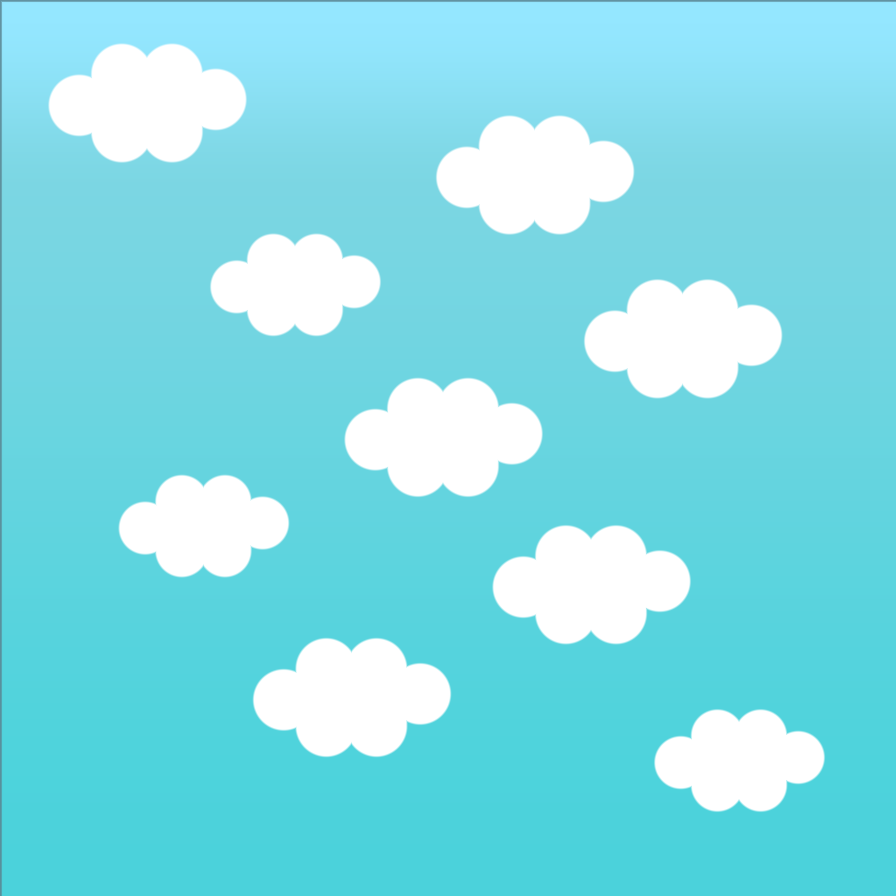
Write a WebGL 2 fragment shader that draws this pattern.

```glsl
#version 300 es
precision highp float;

uniform vec2 u_resolution;
out vec4 fragColor;

float circle(vec2 p, vec2 center) {
    return length(p - center) - 0.034;
}

float box(vec2 p, vec2 halfSize) {
    vec2 d = abs(p) - halfSize;
    return length(max(d, 0.0)) + min(max(d.x, d.y), 0.0);
}

// Four mirrored lobes around a solid core, with a puff on each side
float cloud(vec2 p) {
    float lobes = circle(abs(p), vec2(0.028, 0.032));
    float sides = min(circle(p, vec2(-0.0755, -0.0026)), circle(p, vec2(0.0768, 0.004)));
    return min(min(lobes, sides), box(p, vec2(0.062, 0.032)));
}

// Pale top band, then a slow fade to turquoise
vec3 sky(float height) {
    vec3 turquoise = vec3(0.295, 0.825, 0.86);
    vec3 haze = vec3(0.49, 0.84, 0.89);
    vec3 paleBlue = vec3(0.58, 0.905, 1.0);
    vec3 color = mix(turquoise, haze, smoothstep(0.02, 0.9, height));
    return mix(color, paleBlue, smoothstep(0.78, 0.99, height));
}

void main() {
    vec2 uv = gl_FragCoord.xy / u_resolution;
    float blur = max(0.0015, 0.75 / min(u_resolution.x, u_resolution.y));
    vec3 color = sky(uv.y);

    // Clouds step down the sky while golden-ratio steps spread them sideways
    float distanceToCloud = 1.0;
    for (int i = 0; i < 9; i++) {
        float n = float(i);
        vec2 center = vec2(0.15 + 0.7 * fract(0.02 + 0.618 * n),
                           0.885 - 0.0925 * n + 0.018 * sin(2.4 * n));
        float size = i % 3 == 2 ? 0.86 : 1.0;
        distanceToCloud = min(distanceToCloud, size * cloud((uv - center) / size));
    }
    color = mix(color, vec3(1.0), 1.0 - smoothstep(-blur, blur, distanceToCloud));

    // Thin grey rule along the left and top edges
    float edge = min(uv.x, 1.0 - uv.y);
    color = mix(color, vec3(0.35, 0.52, 0.57), 0.85 * (1.0 - smoothstep(0.001, 0.003, edge)));

    fragColor = vec4(color, 1.0);
}
```
